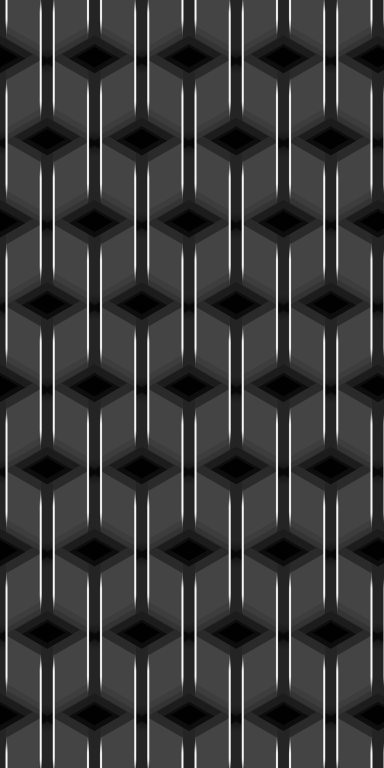
Give the GLSL for this pattern, as a Shadertoy shader.

```glsl
// Staggered lattice of dark stacked rhombi over grey panels, crossed by dark
// vertical strips edged with tapering bright lines. Each lattice is folded with
// mod; the rhombi are distance functions that darken whatever lies below.

const vec2 PERIOD = vec2(1.0, 1.74);

// Coverage of a rhombus with 30 degree sides, raised by lift
float rhombus(vec2 p, float lift, float halfHeight, float soft) {
    float d = (abs(p.x) * 0.577 + abs(p.y - lift) - halfHeight) * 0.866;
    return 1.0 - smoothstep(-soft, soft, d);
}

float darken(float base, float shade, float mask) {
    return mix(base, min(base, shade), mask);
}

void mainImage(out vec4 fragColor, in vec2 fragCoord) {
    float scale = 8.127 / iResolution.y;
    vec2 p = fragCoord * scale - vec2(0.0, 4.042);
    float soft = max(0.7 * scale, 0.004);

    // Grey panels and dark strips
    float stripX = abs(mod(p.x + 0.25, 0.5) - 0.25);
    float strip = 1.0 - smoothstep(-soft, soft, stripX - 0.069);
    float shade = mix(0.265, 0.142, strip);
    float lines = 0.0;

    // Two lattices, the second shifted by half a period
    for (int i = 0; i < 2; i++) {
        vec2 q = mod(p + PERIOD * 0.5 * float(1 + i), PERIOD) - PERIOD * 0.5;

        // Stacked rhombi, from the faint halo to the black core
        shade = darken(shade, 0.240, rhombus(q, 0.080, 0.290, soft));
        shade = darken(shade, 0.205, rhombus(q, 0.030, 0.270, soft));
        shade = darken(shade, 0.165, rhombus(q, -0.020, 0.260, soft));
        shade = darken(shade, 0.110, rhombus(q, 0.030, 0.200, soft));
        shade = darken(shade, 0.050, rhombus(q, -0.015, 0.155, soft));
        shade = darken(shade, 0.005, rhombus(q, 0.000, 0.110, soft));

        // Dark bow tie in the strip where neighbouring tips meet
        vec2 tie = abs(vec2(0.5 - abs(q.x), q.y + 0.04));
        float inStrip = 1.0 - smoothstep(-soft, soft, tie.x - 0.062);
        float halo = 1.0 - smoothstep(0.03, 0.16, tie.y);
        float bow = 1.0 - smoothstep(-0.02, 0.02, tie.y - 0.03 - 0.5 * tie.x);
        shade = darken(shade, 0.095, inStrip * halo);
        shade = darken(shade, 0.030, inStrip * bow);

        // Bright strip edges, thinning out towards the rhombi
        float taper = smoothstep(0.20, 0.42, abs(q.y));
        float offset = abs(abs(q.x) - 0.069);
        float edge = 1.0 - smoothstep(0.003, 0.008 + 0.010 * taper, offset);
        lines = max(lines, edge * taper);
    }

    fragColor = vec4(vec3(mix(shade, 0.97, lines)), 1.0);
}
```
